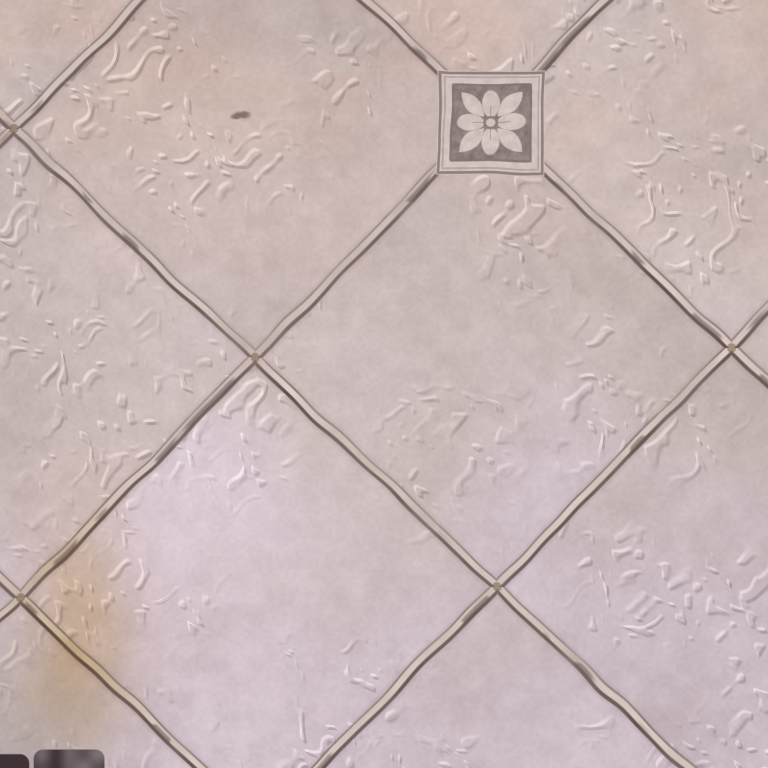
A Shadertoy shader for this texture:

```glsl
// Pale stone floor tiles laid diagonally, with ridged joints and one carved flower inset.

float hash(vec2 p) {
    vec3 q = fract(p.xyx * vec3(0.1031, 0.1030, 0.0973));
    q += dot(q, q.yzx + 33.33);
    return fract((q.x + q.y) * q.z);
}

float noise(vec2 p) {
    vec2 i = floor(p), f = fract(p);
    f = f * f * (3.0 - 2.0 * f);
    return mix(mix(hash(i), hash(i + vec2(1, 0)), f.x),
               mix(hash(i + vec2(0, 1)), hash(i + vec2(1, 1)), f.x), f.y);
}

float fbm(vec2 p) {
    float sum = 0.0, amp = 0.5;
    for (int i = 0; i < 5; i++) {
        sum += amp * noise(p);
        p = mat2(1.6, 1.2, -1.2, 1.6) * p + 7.3;
        amp *= 0.5;
    }
    return sum;
}

// Coverage of a shape from its signed distance
float fill(float d) {
    float px = 1.0 / iResolution.y;
    return 1.0 - smoothstep(-px, px, d);
}

float band(float s, float centre, float halfWidth) {
    return 1.0 - smoothstep(halfWidth * 0.4, halfWidth * 1.6, abs(s - centre));
}

float box(vec2 p, vec2 size, float radius) {
    vec2 q = abs(p) - size + radius;
    return length(max(q, 0.0)) + min(max(q.x, q.y), 0.0) - radius;
}

// Height of the small chips scattered in patches over the stone
float chips(vec2 p) {
    float patches = smoothstep(0.38, 0.62, fbm(p * 9.0 + 3.0));
    return patches * smoothstep(0.66, 0.86, noise(p * 85.0 + 4.0 * noise(p * 30.0)));
}

vec3 stone(vec2 p, vec2 tile) {
    vec3 warm = vec3(0.785, 0.722, 0.708), lilac = vec3(0.785, 0.722, 0.755);
    float cloud = fbm(p * 4.0 + tile * 5.7);
    vec3 col = mix(warm, lilac, smoothstep(0.25, 0.8, 0.85 - p.y + 0.9 * (cloud - 0.5)));
    float glow = exp(-9.0 * dot(p - vec2(0.29, 0.27), p - vec2(0.29, 0.27)));
    col += 0.05 * glow * vec3(1.0, 0.95, 1.1);
    col += 0.10 * (cloud - 0.5) + 0.02 * (hash(tile + 20.0) - 0.5);
    col += 0.07 * (fbm(p * 45.0) - 0.48) + 0.025 * (noise(p * 230.0) - 0.5);
    col += 0.11 * (chips(p) - chips(p + vec2(-0.003, 0.004)));
    // Rosy tint near the top edge
    return col + vec3(0.025, 0.0, -0.02) * smoothstep(0.55, 1.0, p.y) * smoothstep(0.4, 0.65, fbm(p * 5.0 + 9.0));
}

vec3 inset(vec2 m, vec3 dark) {
    vec3 cream = vec3(0.82, 0.76, 0.74), brown = vec3(0.56, 0.49, 0.48);
    float grain = fbm(m * 130.0 + 40.0) - 0.48;
    float d = max(abs(m.x), abs(m.y));
    vec3 col = cream + 0.10 * grain;
    col = mix(col, dark + 0.1, 0.85 * band(d, 0.0665, 0.0018));
    col = mix(col, brown, 0.4 * band(d, 0.0610, 0.0012));
    col = mix(col, brown + 0.18 * grain, fill(box(m, vec2(0.052), 0.004)));
    col = mix(col, dark + 0.08, 0.5 * band(d, 0.0505, 0.0014));

    // Four round petals on the axes, four pointed ones on the diagonals
    vec2 q = abs(m);
    q = vec2(max(q.x, q.y), min(q.x, q.y));
    vec2 e = vec2(q.x + q.y, q.x - q.y) * 0.7071;
    float roundPetal = (length((q - vec2(0.026, 0.0)) / vec2(0.018, 0.0115)) - 1.0) * 0.012;
    float leaf = (abs(e.y) / 0.0105 + pow((e.x - 0.034) / 0.022, 2.0) - 1.0) * 0.009;
    float petals = min(roundPetal, leaf);
    col = mix(col, cream + 0.12 * grain, fill(petals));
    col = mix(col, brown, 0.45 * band(q.y, 0.0, 0.0008) * fill(q.x - 0.024));
    float r = length(m);
    col = mix(col, brown, fill(r - 0.0095));
    return mix(col, cream, fill(r - 0.006));
}

void mainImage(out vec4 fragColor, in vec2 fragCoord) {
    vec2 p = fragCoord / iResolution.y;
    vec3 dark = vec3(0.42, 0.35, 0.34);

    // Skewed lattice: joints lie where either coordinate is whole
    vec2 w = p + 0.005 * (vec2(noise(p * 22.0), noise(p * 22.0 + 50.0)) - 0.5);
    vec2 o = w - vec2(0.332, 0.534);
    vec2 cell = vec2(0.312 * o.x - 0.306 * o.y, 0.298 * o.x + 0.314 * o.y) / 0.18916;
    vec2 side = (cell - round(cell)) * vec2(-0.4329, 0.4368);
    float s = abs(side.x) < abs(side.y) ? side.x : side.y;
    vec3 col = stone(p, floor(cell));

    // Joint: pale ridge, deep shadow below, thin shadow above
    float wear = fbm(p * 16.0 + 11.0);
    vec3 ridge = vec3(0.82, 0.76, 0.73) + 0.18 * (wear - 0.5);
    col = mix(col, vec3(0.56, 0.49, 0.48), 0.3 * band(s, 0.0, 0.009));
    col = mix(col, ridge, band(s, 0.0012, 0.0045));
    col = mix(col, dark, (0.55 + 0.7 * wear) * band(s, -0.0046, 0.0022));
    col = mix(col, dark + 0.1, (0.2 + 0.8 * wear) * band(s, 0.0065, 0.0013));
    col = mix(col, dark, 0.6 * smoothstep(0.64, 0.78, noise(p * 24.0 + 6.0)) * band(s, -0.002, 0.004));
    col = mix(col, vec3(0.50, 0.40, 0.34), 0.6 * fill(length(side) - 0.006));

    // Carved inset over one crossing
    vec2 m = w - vec2(0.639, 0.840);
    col = mix(col, inset(m, dark), fill(box(m, vec2(0.0695), 0.002)));

    // Ochre stain, a brown chip and dark objects at the lower left
    vec2 st = (p - vec2(0.105, 0.17)) / vec2(0.07, 0.14);
    col *= 1.0 - vec3(0.07, 0.13, 0.27) * exp(-dot(st, st)) * (0.5 + fbm(p * 12.0));
    col *= 1.0 - vec3(0.10, 0.09, 0.13) * exp(-60.0 * dot(p, p));
    vec2 chip = (p - vec2(0.313, 0.850)) / vec2(0.011, 0.006);
    col = mix(col, dark, 0.75 * smoothstep(1.2, 0.4, length(chip) + noise(p * 150.0) - 0.5));
    float objects = min(box(p - vec2(0.09, 0.0), vec2(0.046, 0.024), 0.012),
                        box(p - vec2(0.01, 0.0), vec2(0.028, 0.018), 0.012));
    col = mix(col, vec3(0.25, 0.20, 0.22) + 0.25 * noise(p * 55.0) * step(0.04, p.x), fill(objects));

    fragColor = vec4(clamp(col, 0.0, 1.0), 1.0);
}
```
